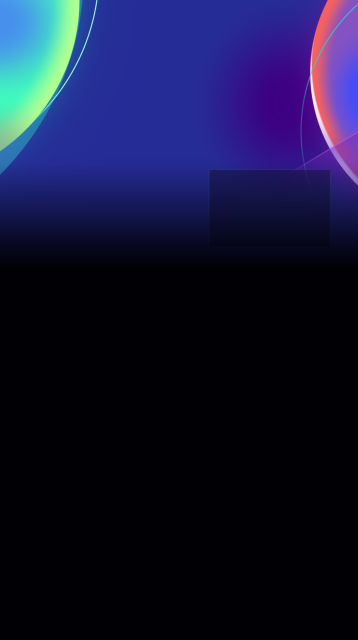
A Shadertoy shader for this background:

```glsl
// Two glowing gradient orbs with fine rings over an indigo sky fading to black

// Antialiased disc coverage from a signed distance
float fill(float d) {
    return smoothstep(0.75, -0.75, d * iResolution.x);
}

float stroke(float d, float width) {
    return fill(abs(d) - 0.5 * width);
}

float circle(vec2 p, vec2 center, float radius) {
    return length(p - center) - radius;
}

float box(vec2 p, vec2 center, vec2 halfSize) {
    vec2 q = abs(p - center) - halfSize;
    return length(max(q, 0.0)) + min(max(q.x, q.y), 0.0);
}

void mainImage(out vec4 fragColor, in vec2 fragCoord) {
    // Canvas width is one unit, y runs down from the top edge
    vec2 p = vec2(fragCoord.x, iResolution.y - fragCoord.y) / iResolution.x;
    p.y *= 1.79 * iResolution.x / iResolution.y;

    // Indigo sky with a violet haze
    vec3 color = vec3(0.148, 0.172, 0.59);
    float haze = length((p - vec2(0.81, 0.29)) / vec2(0.29, 0.31));
    color = mix(color, vec3(0.235, 0.0, 0.51), smoothstep(1.0, 0.1, haze));

    // Left orb: soft halo, translucent veil, then the body
    float leftOrb = circle(p, vec2(-0.292, 0.0), 0.514);
    float veil = circle(p, vec2(-0.570, -0.078), 0.804);
    color = mix(color, vec3(0.10, 0.48, 0.66), 0.45 * exp(-max(leftOrb, 0.0) * 26.0));
    vec3 veilColor = mix(vec3(0.20, 0.52, 0.74), vec3(0.12, 0.58, 0.68), smoothstep(0.0, 0.17, p.x));
    color = mix(color, veilColor, 0.8 * fill(veil));

    float spread = length(p - vec2(0.0, 0.06));
    vec3 body = mix(vec3(0.28, 0.57, 0.93), vec3(0.25, 0.98, 0.74), smoothstep(0.03, 0.23, spread));
    body = mix(body, vec3(0.70, 1.0, 0.57), smoothstep(-0.085, 0.0, leftOrb));
    float tan1 = smoothstep(0.27, 0.42, p.y) * smoothstep(0.16, 0.0, p.x);
    body = mix(body, vec3(0.50, 0.70, 0.58), 0.85 * tan1);
    color = mix(color, body, fill(leftOrb));

    float leftRing = circle(p, vec2(-0.297, -0.082), 0.5736);
    color = mix(color, vec3(0.60, 1.0, 0.92), stroke(leftRing, 0.003) * smoothstep(0.38, 0.25, p.y));

    // Right orb: coral rim melting into a blue core
    float rightOrb = circle(p, vec2(1.308, 0.2026), 0.4416);
    color = mix(color, vec3(0.46, 0.08, 0.60), 0.35 * exp(-max(rightOrb, 0.0) * 30.0));
    float core = length((p - vec2(1.02, 0.26)) / vec2(0.17, 0.27));
    vec3 sphere = mix(vec3(0.25, 0.30, 0.98), vec3(0.52, 0.32, 0.76), smoothstep(0.1, 0.7, core));
    sphere = mix(sphere, vec3(0.96, 0.38, 0.37), smoothstep(-0.065, -0.008, rightOrb));
    sphere = mix(sphere, vec3(0.50, 0.24, 0.72), 0.8 * smoothstep(0.35, 0.47, p.y));

    // Pale crescent that widens along the lower rim
    float low = smoothstep(0.08, 0.48, p.y);
    float rim = smoothstep(-0.004 - 0.015 * low, -0.001 - 0.009 * low, rightOrb);
    vec3 pale = mix(vec3(1.0, 0.92, 0.97), vec3(0.72, 0.62, 0.90), smoothstep(0.3, 0.45, p.y));
    sphere = mix(sphere, pale, rim * smoothstep(0.06, 0.26, p.y));
    color = mix(color, sphere, fill(rightOrb));

    // Light beam: a bright upper edge with a violet wash below
    vec2 beamDir = vec2(0.856, -0.517);
    vec2 q = p - vec2(0.752, 0.519);
    float along = dot(q, beamDir);
    float below = dot(q, vec2(-beamDir.y, beamDir.x));
    float reach = smoothstep(0.0, 0.26, along);
    float wash = fill(-below) * exp(-max(below, 0.0) * 13.0);
    color = mix(color, vec3(0.48, 0.17, 0.72), 0.55 * wash * reach);
    color = mix(color, vec3(0.70, 0.36, 0.85), 0.65 * stroke(below, 0.003) * reach);

    float rightRing = circle(p, vec2(1.3166, 0.367), 0.4757);
    float ringFade = mix(0.85, 0.4, smoothstep(0.15, 0.3, p.y)) * smoothstep(0.6, 0.35, p.y);
    color = mix(color, vec3(0.22, 0.78, 0.82), stroke(rightRing, 0.003) * ringFade);

    // Smoked glass panel with a faint outline
    float panel = box(p, vec2(0.7535, 0.583), vec2(0.1695, 0.109));
    color = mix(color, vec3(0.07, 0.06, 0.20), 0.45 * fill(panel));
    color = mix(color, vec3(0.22, 0.32, 0.58), 0.35 * stroke(panel, 0.003));

    // Everything sinks into near black
    float fade = smoothstep(0.40, 0.77, p.y);
    fade = mix(fade, clamp((p.y - 0.455) / 0.295, 0.0, 1.0), 0.7);
    color = mix(color, vec3(0.0, 0.0, 0.018), fade);
    fragColor = vec4(color, 1.0);
}
```
